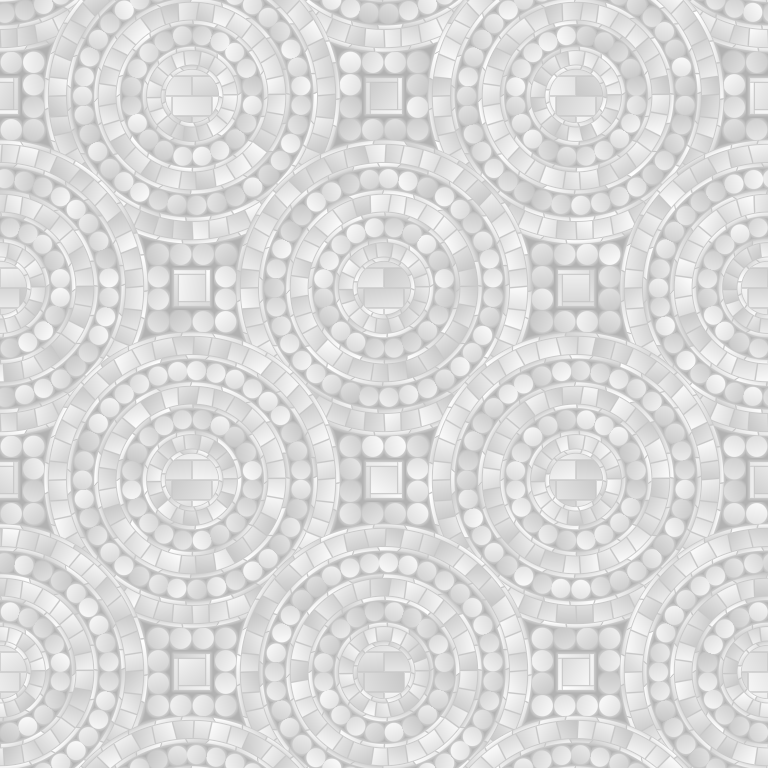
This pattern is drawn by a Shadertoy shader. Its source:

```glsl
#define REPEATS 2.0
#define RIM 0.3865
#define JOINT 0.0019
#define STRIP 0.009
#define BRICK vec2(0.104, 0.052)
#define BEAD_PITCH 0.0585
#define TONE_LOW 0.825
#define TONE_HIGH 0.94
#define SHEEN 0.04
#define GROUT_EDGE 0.79
#define GROUT_DEEP 0.70

const float TAU = 6.2831853;

// Tile courses: inner radius, outer radius, tile count
const vec3 COURSES[3] = vec3[3](vec3(0.082, 0.117, 18.0), vec3(0.199, 0.243, 29.0), vec3(0.328, 0.373, 44.0));
// Bead rings: ring radius, bead radius, bead count
const vec3 BEADS[2] = vec3[2](vec3(0.159, 0.0245, 20.0), vec3(0.285, 0.0248, 35.0));

float hash(vec3 s) {
    s = fract(s * vec3(0.1031, 0.1030, 0.0973) + 0.17);
    s += dot(s, s.yzx + 33.33);
    return fract((s.x + s.y) * s.z);
}

float box(vec2 p, vec2 halfSize) {
    vec2 d = abs(p) - halfSize;
    return length(max(d, 0.0)) + min(max(d.x, d.y), 0.0);
}

// A surface is (shade, signed distance); the nearest piece wins
void lay(inout vec2 surface, float d, vec2 local, vec3 seed, float lift) {
    if (d > surface.y) return;
    float angle = TAU * hash(seed + 37.0);
    float tone = mix(TONE_LOW, TONE_HIGH, hash(seed)) + lift;
    surface = vec2(tone + SHEEN * dot(local, vec2(cos(angle), sin(angle))), d);
}

// Ring of tiles with uneven, slightly slanted joints
void tileRing(inout vec2 surface, vec2 q, float key, float ring, vec3 course, float lift) {
    float r = length(q), count = course.z;
    float halfWidth = 0.5 * (course.y - course.x);
    float v = (r - course.x) / halfWidth - 1.0;
    float a = atan(q.y, q.x) / TAU * count;
    float joint = round(a);
    vec3 jointSeed = vec3(5.0, ring, mod(joint, count));
    float s = a - joint - 0.28 * (hash(jointSeed) - 0.5) - 0.12 * v * (hash(jointSeed + 11.0) - 0.5);
    float tile = s < 0.0 ? joint - 1.0 : joint;
    float d = max((abs(v) - 1.0) * halfWidth, JOINT - abs(s) * TAU / count * r);
    lay(surface, d, vec2(2.0 * (a - tile) - 1.0, v), vec3(key, ring, mod(tile, count)), lift);
}

void beadRing(inout vec2 surface, vec2 q, float key, float ring, vec3 beads) {
    float bead = floor(atan(q.y, q.x) / TAU * beads.z);
    float index = mod(bead, beads.z);
    float angle = (bead + 0.5 + 0.08 * (hash(vec3(9.0, ring, index)) - 0.5)) * TAU / beads.z;
    vec2 local = q - beads.x * vec2(cos(angle), sin(angle));
    lay(surface, length(local) - beads.y, local / beads.y, vec3(key, ring, index), 0.0);
}

vec2 medallion(vec2 q, float key) {
    vec2 surface = vec2(0.0, 1.0);
    // Brick core in running bond
    vec2 uv = q / BRICK;
    uv.x += 0.5 * mod(floor(uv.y), 2.0);
    vec2 edge = (0.5 - abs(fract(uv) - 0.5)) * BRICK;
    float core = max(length(q) - 0.0685, JOINT - min(edge.x, edge.y));
    lay(surface, core, 2.0 * fract(uv) - 1.0, vec3(key, floor(uv) + 20.0), 0.0);
    // Courses flanked by thin strips
    for (int i = 0; i < 3; i++) {
        vec3 c = COURSES[i];
        float ring = 3.0 * float(i) + 1.0, pieces = round(0.7 * c.z);
        tileRing(surface, q, key, ring, c, 0.0);
        tileRing(surface, q, key, ring + 1.0, vec3(c.x - 0.0025 - STRIP, c.x - 0.0025, pieces), 0.025);
        tileRing(surface, q, key, ring + 2.0, vec3(c.y + 0.0025, c.y + 0.0025 + STRIP, pieces), 0.025);
    }
    for (int i = 0; i < 2; i++) beadRing(surface, q, key, 12.0 + float(i), BEADS[i]);
    return surface;
}

// Framed square inside a ring of twelve beads
vec2 infill(vec2 q, float key) {
    vec2 surface = vec2(0.0, 1.0);
    lay(surface, box(q, vec2(0.034)), q / 0.034, vec3(key, 40.0, 0.0), 0.0);
    vec2 cell = clamp(floor(q / BEAD_PITCH), -2.0, 1.0);
    vec2 local = q - (cell + 0.5) * BEAD_PITCH;
    if (any(greaterThan(abs(cell + 0.5), vec2(1.0))))
        lay(surface, length(local) - 0.0277, local / 0.0277, vec3(key, cell + 50.0), 0.0);
    for (int i = 0; i < 4; i++) {
        q = vec2(-q.y, q.x);
        vec2 bar = q - vec2(-0.006, 0.0418);
        lay(surface, box(bar, vec2(0.0405, 0.0047)), bar / 0.0405, vec3(key, 41.0, float(i)), 0.025);
    }
    return surface;
}

// Offset from the nearest lattice centre, with a wrapped key for that cell
vec3 nearest(vec2 p, vec2 origin) {
    vec2 cell = round(p - origin);
    vec2 id = mod(cell, REPEATS) + origin;
    return vec3(p - origin - cell, 17.0 * id.x + 71.0 * id.y);
}

void mainImage(out vec4 fragColor, in vec2 fragCoord) {
    vec2 p = fragCoord / iResolution.xy * REPEATS;
    float px = 0.7 * REPEATS / min(iResolution.x, iResolution.y);

    // Lower medallions overlap the ones above
    vec3 a = nearest(p, vec2(0.0, 0.25)), b = nearest(p, vec2(0.5, 0.75));
    vec3 front = a.y > b.y ? a : b, back = a.y > b.y ? b : a;
    vec2 surface = medallion(front.xy, front.z);
    vec2 behind = medallion(back.xy, back.z);
    float frontGap = RIM - length(front.xy);
    behind.y = max(behind.y, frontGap);
    if (behind.y < surface.y) surface = behind;

    // Infill shows between the rims
    vec3 c = nearest(p, vec2(0.5, 0.25)), e = nearest(p, vec2(0.0, 0.75));
    if (dot(e.xy, e.xy) < dot(c.xy, c.xy)) c = e;
    vec2 between = infill(c.xy, c.z + 3.0);
    between.y = max(between.y, max(frontGap, RIM - length(back.xy)));
    if (between.y < surface.y) surface = between;

    // Grout darkens away from the pieces
    float grout = mix(GROUT_EDGE, GROUT_DEEP, smoothstep(0.0, 0.01, surface.y));
    float shade = mix(grout, surface.x, smoothstep(px, -px, surface.y));
    fragColor = vec4(vec3(shade), 1.0);
}
```
